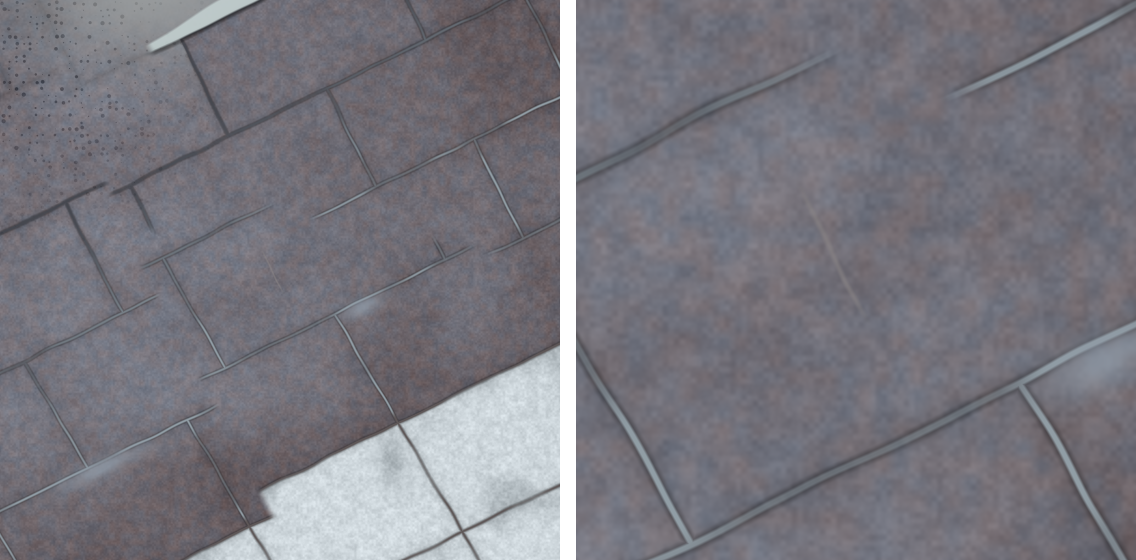
Left: the whole. Right: its middle third, enlarged.
This texture is drawn by a Shadertoy shader. Its source:

```glsl
// Slanted slate paving in running bond, with shifted patches, worn grout and pale granite slabs.

// Layout of each patch: first course, course height, joint offset, slab length
const vec4 LEFT_PATCH  = vec4(0.419, 0.247, -0.058, 0.456);
const vec4 RIGHT_PATCH = vec4(0.444, 0.219, 0.507, 0.436);
const vec4 LOWER_PATCH = vec4(0.602 - 0.251, 0.251, 0.316, 0.500);
const float SLOPE = 0.49;         // slant of the courses
const float JOINT_BEND = 0.10;    // extra lean of the joints near the bottom
const float GROUT_WIDTH = 0.0019; // half width
const float PALE_ROW = 3.0;       // first course made of granite
const float LEDGE = 0.225;        // lower edge of the rough top slab

const vec3 SLATE_COOL  = vec3(0.475, 0.475, 0.515);
const vec3 SLATE_WARM  = vec3(0.385, 0.350, 0.368);
const vec3 GRANITE     = vec3(0.81, 0.845, 0.865);
const vec3 ROUGH_GREY  = vec3(0.60, 0.615, 0.62);
const vec3 GROUT_LIGHT = vec3(0.57, 0.62, 0.65);
const vec3 GROUT_DARK  = vec3(0.27, 0.28, 0.31);
const vec3 SOIL        = vec3(0.37, 0.34, 0.34);
const vec3 HAZE        = vec3(0.56, 0.60, 0.65);

float hash(vec2 p) {
    vec3 a = fract(vec3(p.xyx) * 0.1031);
    a += dot(a, a.yzx + 33.33);
    return fract((a.x + a.y) * a.z);
}

float noise(vec2 p) {
    vec2 i = floor(p), f = fract(p);
    f = f * f * (3.0 - 2.0 * f);
    return mix(mix(hash(i), hash(i + vec2(1, 0)), f.x),
               mix(hash(i + vec2(0, 1)), hash(i + vec2(1, 1)), f.x), f.y);
}

float fbm(vec2 p) {
    float sum = 0.0, amp = 0.5;
    for (int i = 0; i < 4; i++) {
        sum += amp * noise(p);
        p = mat2(1.6, 1.2, -1.2, 1.6) * p + 7.3;
        amp *= 0.5;
    }
    return sum / 0.9375;
}

float below(float edge, float x, float soft) { return 1.0 - smoothstep(edge - soft, edge + soft, x); }

// Distance to the nearest whole number
float nearest(float x) { return abs(x - floor(x + 0.5)); }

float blob(vec2 p, vec2 center, vec2 size) {
    vec2 d = (p - center) / size;
    return exp(-dot(d, d));
}

// Slate: cool in the middle, rusty at upper right and in the lowest course
vec3 slate(vec2 p, vec2 g) {
    float warm = 0.75 * smoothstep(0.35, 1.0, p.x) * (1.0 - smoothstep(0.05, 0.65, p.y))
               + 0.65 * smoothstep(0.78, 1.12, g.y) + 0.9 * (fbm(p * 7.0) - 0.35);
    vec3 color = mix(SLATE_COOL, SLATE_WARM, clamp(warm, 0.0, 1.0));
    color += 0.09 * (fbm(p * 75.0) - 0.5) + 0.05 * (noise(p * 300.0) - 0.5);
    return color + vec3(0.05, 0.0, -0.03) * (noise(p * 95.0 + 40.0) - 0.5);
}

vec3 granite(vec2 p) {
    vec3 color = GRANITE + 0.13 * (fbm(p * 90.0) - 0.5) + 0.07 * (noise(p * 260.0) - 0.5);
    color -= 0.10 * smoothstep(0.5, 0.8, fbm(p * 9.0));
    return color - 0.16 * blob(p, vec2(0.70, 0.825), vec2(0.025, 0.04));
}

// One patch of paving; g holds the coordinates along and across the courses
vec3 paving(vec2 p, vec2 g, vec4 layout4, float px) {
    float stretch = length(vec2(1.0, SLOPE));
    float t = (g.y - layout4.x) / layout4.y;
    float row = floor(t);
    float j = (g.x - layout4.z) / layout4.w - 0.5 * mod(min(row, PALE_ROW - 1.0), 2.0);
    float course = nearest(t) * layout4.y / stretch;
    float joint = nearest(j) * layout4.w / stretch;
    float dist = min(course, joint);

    // Slabs with a slight tint each, granite from PALE_ROW on
    float tint = 0.018 * (hash(vec2(floor(j), row) + 20.0) - 0.5);
    float pale = smoothstep(-0.003, 0.003, (t - PALE_ROW) * layout4.y);
    vec3 color = mix(slate(p, g) + tint, granite(p), pale);
    color *= 1.0 - 0.15 * exp(-dist * 130.0);

    // Grout turns from dark to light down the canvas, and to soil beside granite
    vec3 grout = mix(GROUT_DARK, GROUT_LIGHT, smoothstep(0.40, 0.85, g.y + 0.25 * p.x - 0.05));
    grout = mix(grout, SOIL, smoothstep(-0.03, -0.01, (t - PALE_ROW) * layout4.y));
    float wear = 0.45 + 0.55 * smoothstep(0.25, 0.65, noise(p * 16.0));
    float visible = mix(smoothstep(0.20, 0.24, g.x), 1.0, step(0.30, g.y));
    color *= 1.0 - 0.22 * visible * below(0.004, dist, 0.002);
    return mix(color, grout, wear * visible * below(GROUT_WIDTH, dist, max(px, 0.0011)));
}

void mainImage(out vec4 fragColor, in vec2 fragCoord) {
    float px = 1.0 / iResolution.y;
    vec2 p = vec2(fragCoord.x * px, 1.0 - fragCoord.y * px); // y runs down
    vec2 g = vec2(p.x - SLOPE * p.y - JOINT_BEND * max(p.y - 0.5, 0.0), p.y + SLOPE * p.x);
    g += 0.005 * (vec2(noise(p * 22.0), noise(p * 22.0 + 50.0)) - 0.5);

    // Join the patches along soft seams
    float lower = smoothstep(-0.012, 0.012, p.y - 0.37 - 0.2 * abs(p.x - 0.482));
    float left = below(0.05 - 0.06 * p.y, g.x, 0.010);
    vec3 color = mix(paving(p, g, RIGHT_PATCH, px), paving(p, g, LOWER_PATCH, px), lower);
    color = mix(color, paving(p, g, LEFT_PATCH, px), left);

    // Rough grey slab at upper left: light patch, shadow and pits
    float rough = max(below(LEDGE, g.y, px), below(0.286, g.x, px));
    color = mix(color, ROUGH_GREY, rough * 0.95 * blob(p, vec2(0.27, -0.02), vec2(0.24, 0.13)));
    color -= 0.07 * rough * blob(p, vec2(0.02, 0.03), vec2(0.08, 0.06));
    vec2 cell = floor(p * 85.0);
    vec2 pit = fract(p * 85.0) - 0.3 - 0.4 * vec2(hash(cell), hash(cell + 31.0));
    float size = 0.32 * hash(cell + 67.0);
    float pits = below(size, length(pit), 0.10) * step(0.55, hash(cell + 93.0));
    color -= 0.17 * rough * pits * blob(p, vec2(0.09, 0.14), vec2(0.22, 0.20));

    // Bright chipped ledge with its shadow
    float ledge = smoothstep(0.215, 0.235, g.x);
    float thick = 0.008 + 0.009 * smoothstep(0.22, 0.40, g.x);
    color = mix(color, vec3(0.76, 0.81, 0.81), 0.9 * ledge * below(thick, abs(g.y - LEDGE + thick), 0.003));
    color *= 1.0 - 0.3 * ledge * below(0.004, abs(g.y - LEDGE - 0.004), 0.003);

    // Mineral haze on the grout, and a faint leftover joint
    float haze = blob(g, vec2(-0.27, 0.925), vec2(0.11, 0.018)) + blob(g, vec2(0.38, 0.865), vec2(0.05, 0.018));
    color = mix(color, HAZE, clamp(haze * (0.3 + 0.9 * fbm(p * 25.0)), 0.0, 0.8));
    float ghost = below(0.0015, abs(g.x - 0.249), 0.0015) * below(0.045, abs(g.y - 0.722), 0.015);
    color = mix(color, vec3(0.55, 0.53, 0.53), 0.5 * ghost);

    fragColor = vec4(clamp(color, 0.0, 1.0), 1.0);
}
```
